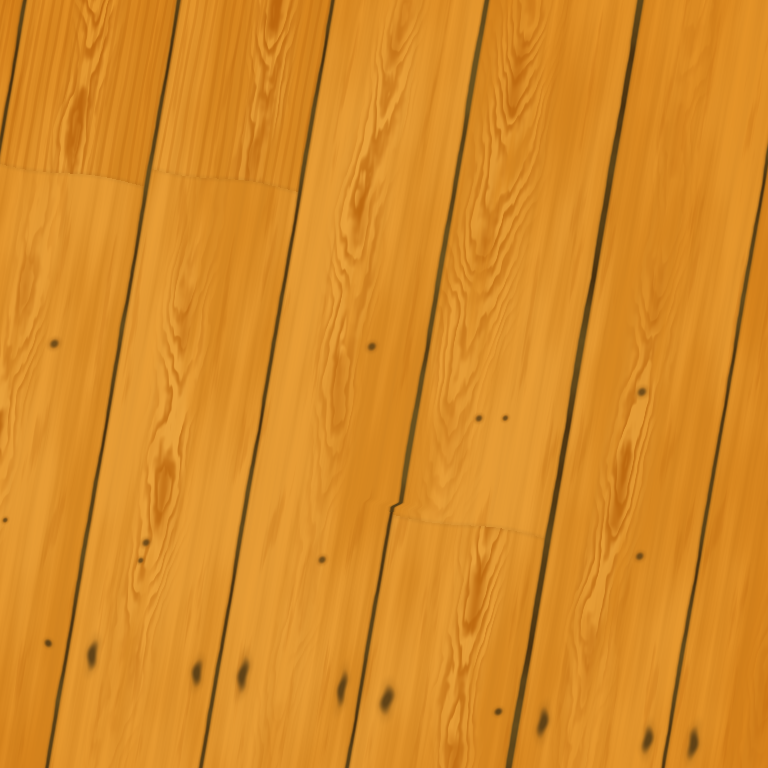
This texture is drawn by a Shadertoy shader. Its source:

```glsl
const float PITCH = 0.2005;

float hash(vec2 p) {
    return fract(sin(dot(p, vec2(127.1, 311.7))) * 4375.85);
}

// Layered, mutually bent sines, roughly -1 to 1
float waves(vec2 p) {
    float sum = 0.0, amp = 0.5;
    for (int i = 0; i < 5; i++) {
        sum += amp * sin(p.x + 1.7 * sin(p.y * 0.9 + float(i)));
        p = mat2(1.5, -1.1, 1.1, 1.5) * p + 2.3;
        amp *= 0.57;
    }
    return sum;
}

float blot(vec2 offset, vec2 size) {
    return smoothstep(1.35, 0.3, length(offset / size));
}

// Wood of one plank; f runs across it, y along it, the figure peaks at height peak
vec3 wood(float f, float y, float heart, float peak, float seed, float fine, float arched) {
    vec3 pale = vec3(0.93, 0.66, 0.26);
    vec3 umber = vec3(0.73, 0.4, 0.05);

    // Broad tone and long fibres
    float tone = waves(vec2(f * 3.0 + seed * 7.0, y * 4.0 + seed));
    float fibre = waves(vec2(f * 42.0 + seed, y * 6.0));
    vec3 color = mix(vec3(0.84, 0.53, 0.13), vec3(0.895, 0.605, 0.205),
                     smoothstep(-0.7, 0.7, tone + 0.25 * fibre));
    color *= 1.0 + 0.018 * fibre;
    float streak = smoothstep(0.45, 0.95, waves(vec2(f * 22.0 + seed * 3.0, y * 10.0)));
    color = mix(color, umber, 0.25 * streak);

    // Nested growth rings around the wandering heart line
    float d = f - heart - 0.03 * sin(y * 9.0 + seed * 5.0) - 0.012 * sin(y * 31.0 + seed);
    float ragged = waves(vec2(f * 11.0 + seed, y * 17.0));
    float ring = y * mix(9.0, 22.0, arched) - 20.0 * sqrt(d * d + 0.002)
               + 0.9 * ragged + 0.5 * sin(y * 23.0 + seed * 4.0);
    float t = fract(ring);
    float late = smoothstep(0.25, 0.75, t) * (1.0 - smoothstep(0.8, 1.0, t));
    float spread = mix(0.14, 0.21, arched);
    float figure = exp(-pow(abs(d) / spread, 3.0));
    figure *= 0.22 + 0.78 * exp(-pow(abs(y - peak) / 0.25, 3.0));
    figure *= smoothstep(-1.1, 0.2, waves(vec2(f * 16.0 + seed * 2.0, y * 13.0)));
    color = mix(color, pale, 0.65 * figure);
    color = mix(color, umber, 0.75 * late * figure);

    // Solid dark patches along the heart
    float core = exp(-d * d / 0.002) * smoothstep(0.1, 0.7, sin(y * 27.0 + seed) + 0.6 * ragged);
    color = mix(color, umber, 0.75 * core * figure);

    // Tight straight grain
    float lines = sin(f * 105.0 + 2.5 * waves(vec2(f * 5.0, y * 5.0 + seed)));
    return mix(color, umber, fine * 0.28 * smoothstep(0.1, 1.0, lines));
}

void mainImage(out vec4 fragColor, in vec2 fragCoord) {
    vec2 uv = fragCoord / iResolution.xy;

    // Leaning boards, with rows square to them
    float across = (uv.x + 0.172 * (1.0 - uv.y) - 0.0325) / PITCH;
    float row = uv.y + 0.15 * uv.x;
    across += 0.05 * smoothstep(0.425, 0.415, row) * smoothstep(0.4, 0.05, abs(across - 2.97));
    float board = floor(across), f = across - board;

    // Per board: joint height, heart above it, heart below it, figure height
    vec4 planks[7] = vec4[7](
        vec4(0.79, 0.5, 0.5, 0.9), vec4(0.787, 0.46, 0.3, 0.93), vec4(0.81, 0.68, 0.42, 0.95),
        vec4(-1.0, 0.46, 0.5, 0.7), vec4(0.407, 0.27, 0.62, 0.74), vec4(-1.0, 0.42, 0.5, 0.36),
        vec4(-1.0, 0.6, 0.5, 0.5));
    vec4 plank = planks[int(clamp(board + 1.0, 0.0, 6.0))];
    float jointGap = row - plank.x + 0.003 * sin(f * 7.0);
    float isUpper = step(0.0, jointGap);
    float heart = mix(plank.z, plank.y, isUpper);
    float peak = mix(0.5 * plank.x, plank.w, isUpper);
    float seed = board * 1.7 + 3.0 + 0.8 * isUpper;
    float fine = isUpper * step(0.7, plank.x);
    float arched = isUpper * step(2.5, board) * step(board, 3.5);
    vec3 color = wood(f, uv.y, heart, peak, seed, fine, arched);

    // Warmer outer corners and a faint line at the butt joints
    float corner = smoothstep(0.35, 0.75, length(uv - vec2(0.42, 0.45)));
    color *= mix(vec3(1.0), vec3(0.98, 0.93, 0.73), corner);
    color *= 1.0 - 0.04 * smoothstep(0.006, 0.0, abs(jointGap));

    // Nail scars in one row, a pair on every board
    vec3 scar = vec3(0.31, 0.22, 0.08);
    for (int side = 0; side < 2; side++) {
        float place = side == 0 ? 0.17 : 0.87;
        float chance = hash(vec2(board, float(side) + 4.0));
        vec2 size = chance > 0.85 ? vec2(0.005) : vec2(0.0065, 0.016 + 0.007 * chance);
        vec2 offset = vec2((f - place) * PITCH, row - 0.167 - 0.01 * (chance - 0.5));
        offset.x += 0.001 * sin(offset.y * 180.0 + board);
        color = mix(color, vec3(0.6, 0.37, 0.08), 0.4 * blot(offset, size * 1.6));
        color = mix(color, scar, 0.85 * blot(offset, size));
    }

    // Small scattered knots
    for (int i = 0; i < 2; i++) {
        vec2 id = vec2(board, float(i) + 9.0);
        vec2 place = vec2(0.25 + 0.5 * hash(id), 0.25 + 0.55 * hash(id + 17.0));
        vec2 offset = vec2((f - place.x) * PITCH, uv.y - place.y);
        float size = 0.003 + 0.003 * hash(id + 5.0);
        color = mix(color, vec3(0.65, 0.39, 0.08), 0.5 * blot(offset, vec2(size * 1.7)));
        color = mix(color, scar, 0.7 * blot(offset, vec2(size)));
    }

    // Uneven, soft dark seams with stained edges
    float seam = floor(across + 0.5);
    float wear = waves(vec2(uv.y * 26.0 + seam * 5.0, seam));
    float gap = abs(across - seam + 0.004 * wear) * PITCH;
    float thick = seam == 4.0 ? 0.0036 : 0.0022;
    float mossy = step(2.5, seam) * step(seam, 3.5) * step(0.41, row);
    thick += 0.0006 * wear + 0.0007 * mossy;
    color = mix(color, vec3(0.58, 0.37, 0.09), 0.45 * smoothstep(thick + 0.004, thick, gap));
    vec3 dirt = mix(vec3(0.26, 0.17, 0.05), vec3(0.4, 0.31, 0.12),
                    clamp(0.4 + 0.5 * wear + 0.4 * mossy, 0.0, 1.0));
    color = mix(color, dirt, 0.95 * smoothstep(thick + 0.0015, thick - 0.0015, gap));

    fragColor = vec4(color, 1.0);
}
```
